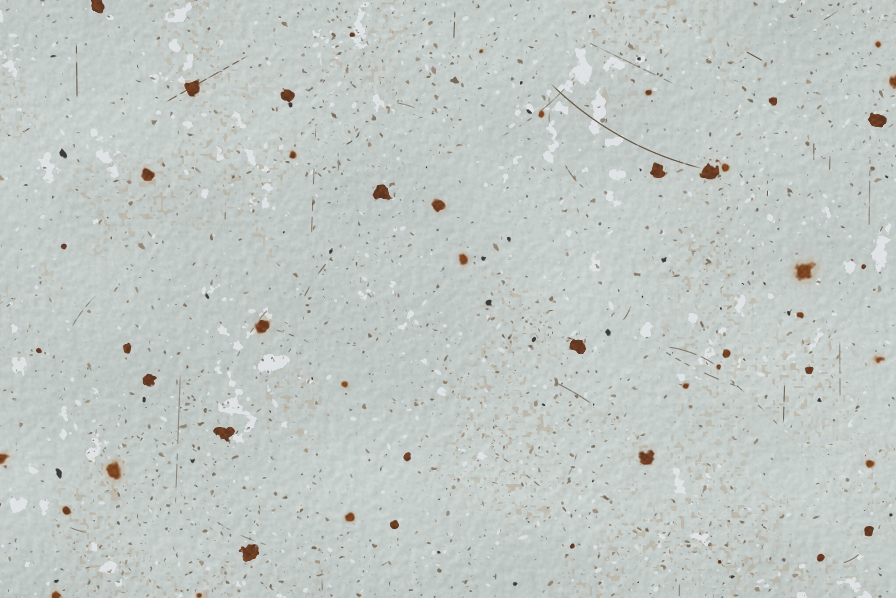
Write a Shadertoy shader that draws this texture.

```glsl
const vec3 PAINT = vec3(0.768, 0.798, 0.790);
const vec3 CHIP_WHITE = vec3(0.89, 0.90, 0.91);
const vec3 WORN_BEIGE = vec3(0.72, 0.67, 0.59);
const vec3 GRIME = vec3(0.43, 0.36, 0.29);
const vec3 SOOT = vec3(0.18, 0.17, 0.16);
const vec3 RUST_DARK = vec3(0.33, 0.17, 0.10);
const vec3 RUST_LIGHT = vec3(0.55, 0.30, 0.13);
const vec3 STAIN = vec3(0.74, 0.51, 0.26);
const float RUST_CELLS = 10.0;
const float RUST_SHARE = 0.30;
const float RUST_RADIUS = 0.014;
const int SCRATCHES = 46;
const float SCRATCH_WIDTH = 0.0009;
const float BUMP = 0.085;

vec4 hash4(vec2 p) {
    vec4 q = fract(p.xyxy * vec4(0.1031, 0.1030, 0.0973, 0.1099));
    q += dot(q, q.wzxy + 33.33);
    return fract((q.xxyz + q.yzzw) * q.zywx);
}

float noise(vec2 p) {
    vec2 i = floor(p), f = fract(p);
    f = f * f * (3.0 - 2.0 * f);
    vec2 e = vec2(0.0, 1.0);
    return mix(mix(hash4(i).x, hash4(i + e.yx).x, f.x),
               mix(hash4(i + e).x, hash4(i + e.yy).x, f.x), f.y);
}

float fbm(vec2 p) {
    float sum = 0.0, gain = 0.53;
    for (int i = 0; i < 4; i++) {
        sum += gain * noise(p);
        p = mat2(1.6, 1.2, -1.2, 1.6) * p + 17.3;
        gain *= 0.5;
    }
    return sum;
}

// Scattered flecks: x is coverage, y a random tint
vec2 flecks(vec2 p, float cells, float share, float radius, float seed, float px) {
    vec2 result = vec2(0.0);
    vec2 id = floor(p * cells);
    for (int y = -1; y <= 1; y++)
    for (int x = -1; x <= 1; x++) {
        vec2 cell = id + vec2(x, y);
        vec4 h = hash4(cell + seed);
        if (h.w > share) continue;
        float angle = h.z * 6.283;
        vec2 axis = vec2(cos(angle), sin(angle));
        vec2 d = p - (cell + h.xy) / cells;
        d = vec2(dot(d, axis) * mix(0.4, 1.0, h.x), dot(d, vec2(-axis.y, axis.x)));
        float size = 1.0 - h.w / share;
        float r = radius * mix(0.4, 1.5, size * size);
        float cover = clamp(0.5 + (r - length(d)) / px, 0.0, 1.0) * min(1.0, 1.4 * r / px);
        if (cover > result.x) result = vec2(cover, h.y);
    }
    return result;
}

// Ragged rust blot with an optional orange stain around it
vec3 rustBlot(vec3 color, vec2 p, vec2 centre, float r, float stain, float px) {
    float d = length(p - centre);
    if (d > 4.0 * r) return color;
    float ragged = d + r * (0.9 * noise(p * 75.0) + 0.5 * noise(p * 190.0) - 0.7);
    float halo = exp(-0.7 * ragged * ragged / (r * r)) * stain;
    float body = clamp(0.5 + (r - ragged) / (px + 0.5 * r * stain), 0.0, 1.0);
    vec3 core = mix(RUST_DARK, RUST_LIGHT, clamp(0.7 * noise(p * 220.0) + 0.4 * stain - 0.1, 0.0, 1.0));
    return mix(mix(color, STAIN, halo), core, body * 0.95);
}

// Broken, slightly bowed scratch line
float scratch(vec2 p, vec2 start, vec2 dir, float len, float bend, float gaps, float px) {
    vec2 d = p - start;
    float t = dot(d, dir) / len;
    float off = dot(d, vec2(-dir.y, dir.x)) - 4.0 * bend * len * t * (1.0 - t);
    float ends = smoothstep(0.0, 0.08, t) * (1.0 - smoothstep(0.9, 1.0, t));
    float line = clamp(0.5 + (SCRATCH_WIDTH - abs(off)) / px, 0.0, 1.0) * min(1.0, 2.0 * SCRATCH_WIDTH / px);
    float broken = smoothstep(gaps, gaps + 0.25, noise(vec2(t * len * 110.0, start.x * 90.0)));
    return line * ends * broken;
}

void mainImage(out vec4 fragColor, in vec2 fragCoord) {
    float px = 1.0 / iResolution.y;
    vec2 p = fragCoord * px;
    float wear = smoothstep(0.36, 0.68, fbm(p * 3.5 + 4.0));

    // Paint with cloudy tone and a fine raised grain
    float grain = fbm(p * 95.0) - fbm(p * 95.0 + vec2(-0.45, 0.45));
    vec3 color = PAINT + BUMP * grain + 0.07 * (fbm(p * vec2(3.0, 5.0)) - 0.5);
    color += 0.025 * (noise(p * 260.0) - 0.5);

    // Worn beige patches and white chips
    float worn = smoothstep(0.70, 0.82, noise(p * 170.0)) * smoothstep(0.50, 0.72, fbm(p * 6.0 + 31.0));
    color = mix(color, WORN_BEIGE, 0.6 * worn);
    float chipField = fbm(p * 38.0 + 9.0) + 0.55 * (noise(p * 7.0 + 52.0) - 1.0);
    float chip = smoothstep(0.56, 0.56 + 20.0 * px, chipField);
    color = mix(color, CHIP_WHITE, 0.9 * chip);
    vec2 fleck = flecks(p, 48.0, 0.08 + 0.22 * wear, 0.0024, 71.0, px);
    color = mix(color, CHIP_WHITE, 0.8 * fleck.x);

    // Grime flecks from fine to coarse
    vec2 ragged = p + 0.004 * (vec2(noise(p * 180.0), noise(p * 180.0 + 40.0)) - 0.5);
    for (int i = 0; i < 3; i++) {
        float level = float(i);
        float cells = 88.0 * pow(0.55, level);
        float share = mix(0.10, 0.36, wear) * (1.0 - 0.22 * level);
        fleck = flecks(ragged, cells, share, 0.0013 + 0.0006 * level, 13.0 + 29.0 * level, px);
        color = mix(color, mix(GRIME, WORN_BEIGE, 0.7 * fleck.y), 0.9 * fleck.x);
    }
    fleck = flecks(ragged, 12.0, 0.22, 0.0030, 137.0, px);
    color = mix(color, SOOT, 0.9 * fleck.x);

    // Scratches in three main directions, and one long arc
    float marks = 0.0;
    for (int i = 0; i < SCRATCHES; i++) {
        vec4 h = hash4(vec2(i, 211));
        vec4 k = hash4(vec2(i, 307));
        int group = i % 3;
        float angle = group == 0 ? 1.57 + 0.08 * (k.x - 0.5) : (group == 1 ? 0.8 : -0.55) + 0.7 * (k.x - 0.5);
        float len = mix(0.03, 0.26, h.z * h.z);
        float line = scratch(p, h.xy * vec2(1.5, 1.0), vec2(cos(angle), sin(angle)), len,
                             0.16 * (k.y - 0.5) * float(group > 0), mix(0.15, 0.55, k.z), px);
        marks = max(marks, line * mix(0.5, 1.1, h.w));
    }
    marks = max(marks, 1.3 * scratch(p, vec2(0.918, 0.863), vec2(0.873, -0.487), 0.30, -0.07, 0.0, px));
    color = mix(color, GRIME, min(marks, 1.0));

    // Rust
    vec2 id = floor(p * RUST_CELLS);
    for (int y = -1; y <= 1; y++)
    for (int x = -1; x <= 1; x++) {
        vec2 cell = id + vec2(x, y);
        vec4 h = hash4(cell + 401.0);
        if (h.w > RUST_SHARE) continue;
        float r = RUST_RADIUS * mix(0.28, 1.0, h.z * h.z);
        float stain = 0.8 * smoothstep(0.35, 0.75, hash4(cell + 503.0).x);
        color = rustBlot(color, p, (cell + h.xy) / RUST_CELLS, r, stain, px);
    }
    color = rustBlot(color, p, vec2(1.188, 0.715), 0.016, 0.15, px);

    fragColor = vec4(clamp(color, 0.0, 1.0), 1.0);
}
```
